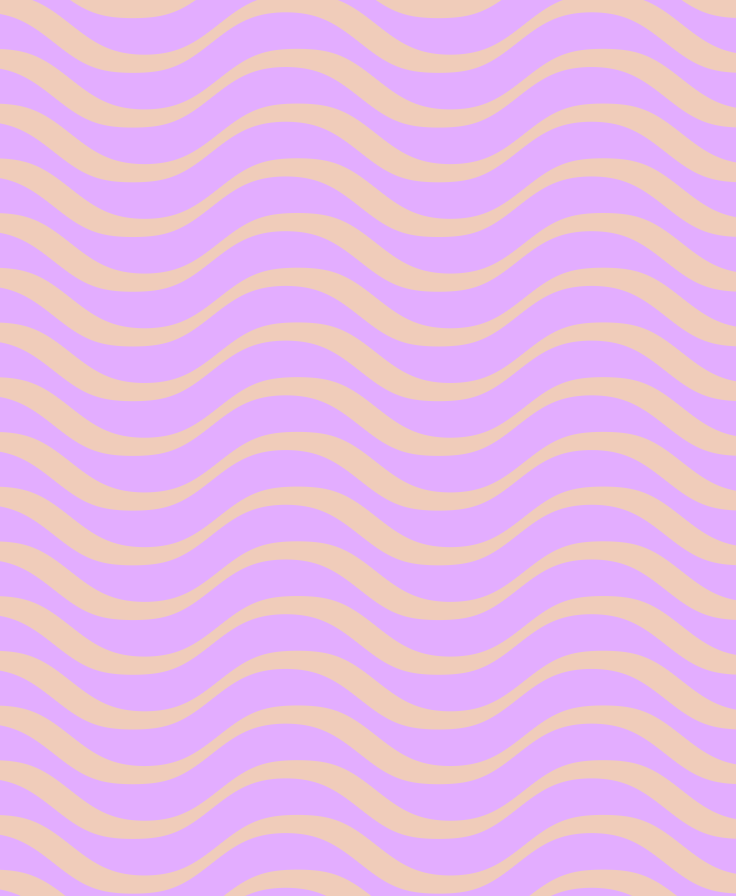
This pattern is drawn by a Shadertoy shader. Its source:

```glsl
// Wavy peach ribbons of uneven thickness stacked over a flat lilac ground.

const float TAU = 6.2831853;
const vec3 LILAC = vec3(0.89, 0.68, 1.00);
const vec3 PEACH = vec3(0.94, 0.80, 0.73);

// All lengths are fractions of the canvas height.
const float WAVE_LENGTH = 0.3412;
const float ROW_SPACING = 0.06107;
const float AMPLITUDE = 0.0338;
const float FLATNESS = 0.06;   // broadens crests and troughs alike
const float FULLNESS = 0.03;   // swells each edge outward on the slopes

// Rounded wave from -1 to 1; positive fullness widens crests, negative widens troughs.
float roundedWave(float phase, float flatness, float fullness) {
    float s = sin(phase);
    float wave = cos(phase) - flatness * cos(3.0 * phase);
    return (wave + 2.0 * fullness * s * s) / (1.0 - flatness);
}

// Height of a ribbon edge at x, given one of its crests and its mean level.
float edgeHeight(float x, float crestX, float level, float fullness) {
    float phase = TAU * (x - crestX) / WAVE_LENGTH;
    return level + AMPLITUDE * roundedWave(phase, FLATNESS, fullness);
}

// Signed offset to the nearest of evenly spaced rows.
float repeatCentered(float y, float spacing) {
    return mod(y + 0.5 * spacing, spacing) - 0.5 * spacing;
}

void mainImage(out vec4 fragColor, in vec2 fragCoord) {
    vec2 p = fragCoord / iResolution.y;

    // The two edges are offset sideways, so falling slopes are thicker.
    float upper = edgeHeight(p.x, 0.332, 0.9117, FULLNESS);
    float lower = edgeHeight(p.x, 0.319, 0.8914, -FULLNESS);
    float halfWidth = 0.5 * (upper - lower);
    float offset = p.y - 0.5 * (upper + lower);

    // Repeat down the canvas and smooth over one pixel.
    float inside = halfWidth - abs(repeatCentered(offset, ROW_SPACING));
    float pixel = length(vec2(dFdx(offset), dFdy(offset)));
    float ribbon = clamp(inside / pixel + 0.5, 0.0, 1.0);

    fragColor = vec4(mix(LILAC, PEACH, ribbon), 1.0);
}
```
